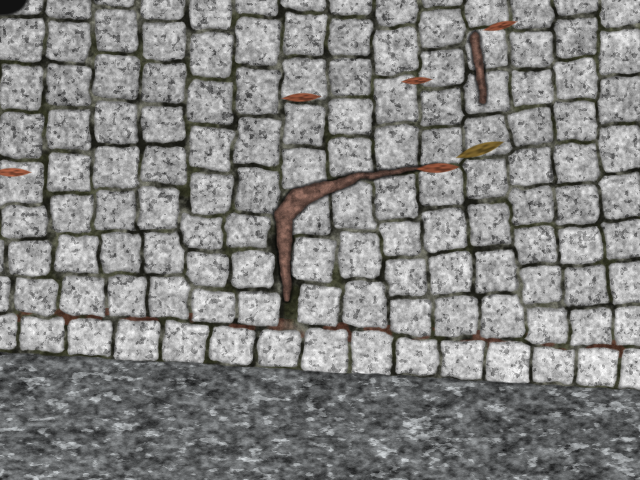
This texture is drawn by a Shadertoy shader. Its source:

```glsl
// Grey cobbles above a dark granite kerb, with a bent root in the joints.
// Stones are jittered rounded boxes in columns of uneven pitch; the two nearest
// boxes give the joints. Value noise adds grain, moss, litter and flecks.
const float COL_STEP = 0.0965, FIRST_ROW = 0.042;
// Row pitch of each column, below and above the fourth row
const float LOW[14] = float[14](.078, .085, .089, .092, .078, .081, .094,
                                .102, .082, .089, .095, .082, .084, .090);
const float HIGH[14] = float[14](.100, .091, .095, .086, .097, .104, .094,
                                 .083, .102, .083, .090, .082, .087, .100);
struct Stone { float edge; vec2 id; vec2 local; };

float hash(vec2 p) {
    vec3 q = fract(p.xyx * 0.1031);
    q += dot(q, q.yzx + 33.33);
    return fract((q.x + q.y) * q.z);
}
float noise(vec2 p) {
    vec2 i = floor(p), f = fract(p);
    f = f * f * (3.0 - 2.0 * f);
    return mix(mix(hash(i), hash(i + vec2(1, 0)), f.x),
               mix(hash(i + vec2(0, 1)), hash(i + vec2(1, 1)), f.x), f.y);
}
float fbm(vec2 p) {
    float sum = 0.0, amp = 0.53;
    for (int i = 0; i < 4; i++, amp *= 0.5) {
        sum += amp * noise(p);
        p = mat2(1.6, 1.2, -1.2, 1.6) * p + 7.3;
    }
    return sum;
}
vec2 turn(vec2 p, float a) { return mat2(cos(a), -sin(a), sin(a), cos(a)) * p; }
float kerbLine(float x) { return 0.267 - 0.06 * x; }
float columnShift(float row) { return max(0.087 - 0.012 * row, 0.043); }
float rowAt(float height, int i) {
    float row = (height - FIRST_ROW) / LOW[i];
    return row < 4.0 ? row : 4.0 + (row - 4.0) * LOW[i] / HIGH[i];
}
vec2 stoneCentre(float col, float row, int i) {
    float x = columnShift(row) + COL_STEP * col + 0.012 * sin(0.262 * col);
    // Columns left of the root lean away from it
    if (row > 0.5 && row < 3.5 && col < 5.5) x -= 0.03 * smoothstep(1.0, 4.0, col);
    float h = FIRST_ROW + min(row, 4.0) * LOW[i] + max(row - 4.0, 0.0) * HIGH[i];
    return vec2(x, kerbLine(x) + h);
}
float roundBox(vec2 p, vec2 halfSize, float r) {
    vec2 q = abs(p) - halfSize + r;
    return length(max(q, 0.0)) + min(max(q.x, q.y), 0.0) - r;
}
Stone nearestStone(vec2 p, float height) {
    Stone best = Stone(1.0, vec2(0), vec2(0));
    float second = 1.0, midRow = max((height - FIRST_ROW) / 0.09, 0.0);
    float midCol = round((p.x - columnShift(midRow)) / COL_STEP);
    for (int k = 0; k < 15; k++) {
        float col = midCol + float(k / 3 - 2);
        int i = int(clamp(col, 0.0, 13.0));
        float row = round(rowAt(height, i)) + float(k % 3 - 1);
        if (row < 0.0) continue;
        vec2 id = vec2(col, row) + 20.0;
        float a = hash(id), b = hash(id + 41.7), c = hash(id + 83.1);
        // Stones follow the kerb on the left and tip upward on the right
        float tilt = 0.15 * smoothstep(6.0, 9.0, col) * smoothstep(0.5, 2.5, row) - 0.05;
        vec2 local = turn(p - stoneCentre(col, row, i), tilt + 0.12 * (a - 0.5));
        vec2 q = local * vec2(1.0 + 2.5 * (b - 0.5) * local.y, 1.0);
        vec2 size = vec2(0.0457, (row < 4.0 ? LOW[i] : HIGH[i]) * 0.5 - 0.003);
        float d = roundBox(q, size + 0.004 * (vec2(b, c) - 0.5), 0.009 + 0.006 * c);
        second = min(second, max(d, best.edge));
        if (d < best.edge) best = Stone(d, id, local);
    }
    best.edge = max(best.edge, 0.5 * (best.edge - second) + 0.0035);
    return best;
}
// Capsule whose radius runs from r.x to r.y
float taper(vec2 p, vec2 a, vec2 b, vec2 r) {
    vec2 d = b - a;
    float t = clamp(dot(p - a, d) / dot(d, d), 0.0, 1.0);
    return length(p - a - d * t) - mix(r.x, r.y, t);
}
float rootShape(vec2 p) {
    float d = taper(p, vec2(.599, .38), vec2(.59, .55), vec2(.007, .019));
    d = min(d, taper(p, vec2(.59, .55), vec2(.622, .587), vec2(.02, .022)));
    d = min(d, taper(p, vec2(.622, .587), vec2(.745, .631), vec2(.02, .008)));
    d = min(d, taper(p, vec2(.745, .631), vec2(.91, .655), vec2(.007, .002)));
    return min(d, taper(p, vec2(.99, .92), vec2(1.006, .79), vec2(.011, .007)));
}
vec3 addLeaf(vec3 col, vec2 p, float angle, float size, vec3 tint) {
    vec2 q = turn(p, angle) / size;
    float d = (abs(q.y) - 0.22 * (1.0 - q.x * q.x)) * size, px = 1.0 / iResolution.y;
    return mix(tint * (0.7 + 0.5 * noise(q * vec2(4, 12))), col, smoothstep(-px, px, d));
}
vec3 stoneColour(Stone s, vec2 p, float height) {
    float tone = mix(0.77, 0.67, smoothstep(0.0, 0.4, height)) + 0.06 * (hash(s.id + 9.0) - 0.5);
    tone += 0.26 * (fbm(p * 45.0 + s.id) - 0.5) + 0.5 * (fbm(p * 130.0) - 0.5);
    tone += 0.5 * s.local.y + 0.04 * (p.x - 0.67) - 0.25 * smoothstep(.58, .75, fbm(p * 105.0 + 9.0));
    return vec3(tone * mix(0.72, 1.0, smoothstep(0.0, 0.008, -s.edge)));
}
vec3 jointColour(vec2 p, float height) {
    vec3 col = mix(vec3(.11, .11, .09), vec3(.42, .42, .38), smoothstep(.3, .75, fbm(p * 40.0)));
    col = mix(col, vec3(.2, .21, .13), 0.6 * smoothstep(.5, .75, noise(p * 23.0)));
    float litter = smoothstep(.5, .7, noise(p * vec2(35, 60))) * step(abs(height - .085), .02);
    return mix(col, vec3(.34, .2, .16), litter * 0.7) * (0.6 + 0.8 * fbm(p * 150.0));
}
vec3 kerbColour(vec2 p, float height) {
    float tone = 0.37 + 0.3 * (fbm(p * vec2(20, 50)) - 0.5) + 0.5 * (fbm(p * vec2(80, 130)) - 0.5);
    tone += 0.25 * smoothstep(.58, .75, fbm(p * vec2(45, 95) + 5.0));
    return vec3(.98, 1, 1.01) * tone * mix(0.75, 1.0, smoothstep(0.0, 0.008, -height));
}
void mainImage(out vec4 fragColor, in vec2 fragCoord) {
    vec2 p = fragCoord / iResolution.y;
    float px = 1.0 / iResolution.y, height = p.y - kerbLine(p.x);
    vec2 wobble = vec2(fbm(p * 32.0), fbm(p * 32.0 + 50.0)) - 0.5;
    Stone s = nearestStone(p + 0.013 * wobble, height);
    vec3 col = mix(stoneColour(s, p, height), jointColour(p, height), smoothstep(-px, px, s.edge));
    // Root in its dark bed
    float root = rootShape(p + 0.01 * wobble);
    vec3 bark = vec3(.46, .35, .31) * (0.5 + fbm(p * 110.0));
    bark *= mix(0.6, 1.0, smoothstep(0.0, 0.01, -root));
    col = mix(bark, col * mix(0.35, 1.0, smoothstep(0.0, 0.008, root)), smoothstep(-px, px, root));
    // Fallen leaves
    vec3 rust = vec3(.5, .29, .21);
    col = addLeaf(col, p - vec2(.912, .65), 0.05, .045, rust);
    col = addLeaf(col, p - vec2(1, .688), 0.32, .052, vec3(.43, .35, .17));
    col = addLeaf(col, p - vec2(.628, .797), 0.05, .04, rust);
    col = addLeaf(col, p - vec2(.868, .832), 0.08, .032, rust);
    col = addLeaf(col, p - vec2(1.042, .946), 0.25, .036, rust);
    col = addLeaf(col, p - vec2(.025, .641), 0.0, .04, rust * 1.15);
    // Kerb and dark corner
    col = mix(kerbColour(p, height), col, smoothstep(-px, px, height + 0.008 * wobble.y));
    float corner = length((p - vec2(.005, 1.01)) * vec2(1, 1.3)) - 0.055;
    fragColor = vec4(mix(vec3(.07), col, smoothstep(-.006, .006, corner)), 1);
}
```
